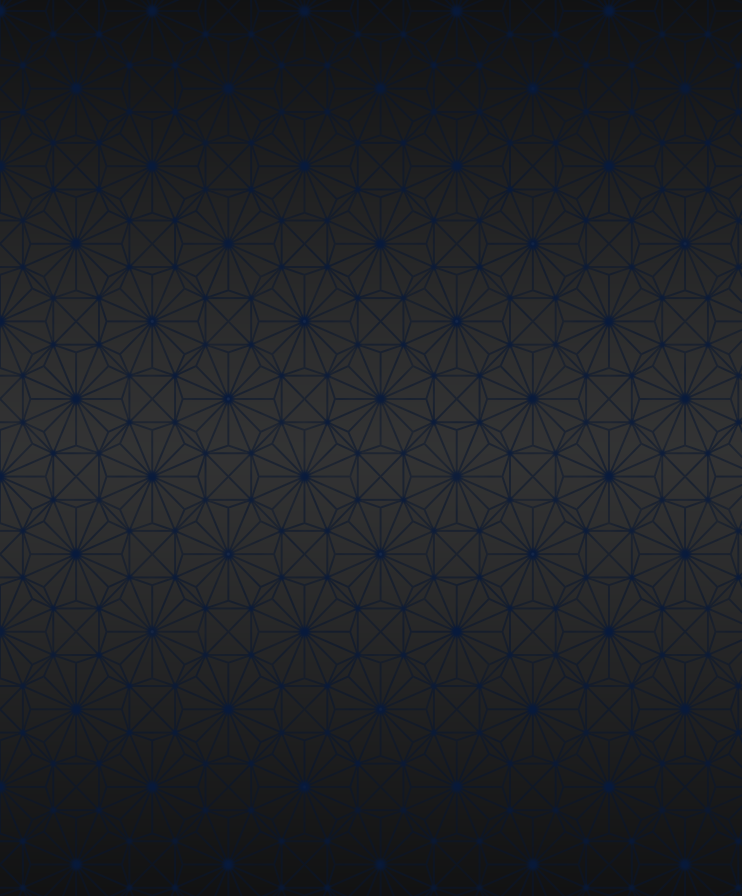
Give the GLSL for this pattern, as a WebGL 1 fragment shader.

```glsl
precision highp float;
uniform vec2 u_resolution;

#define REPEATS vec2(4.874, 5.774)
#define PHASE vec2(0.5, 0.203)
#define NODE vec2(0.35, 0.15)
#define SPOKE 0.30
#define HALF_LINE 0.0065
#define LINE_ALPHA 0.50
#define EDGE_SHADE vec3(0.068, 0.070, 0.073)
#define MID_SHADE vec3(0.198, 0.199, 0.201)
#define INK vec3(0.030, 0.085, 0.185)
#define NODE_INK vec3(0.025, 0.100, 0.240)
#define WEAR 0.22

float hash(vec2 p) {
  return fract(sin(dot(p, vec2(127.1, 311.7))) * 4375.85);
}

vec2 gradient(vec2 cell) {
  float angle = 6.28319 * hash(cell);
  return vec2(cos(angle), sin(angle));
}

float gradientNoise(vec2 p) {
  vec2 i = floor(p), f = fract(p);
  vec2 w = f * f * f * (f * (f * 6.0 - 15.0) + 10.0);
  vec2 e = vec2(1.0, 0.0);
  float bottom = mix(dot(gradient(i), f), dot(gradient(i + e), f - e), w.x);
  float top = mix(dot(gradient(i + e.yx), f - e.yx), dot(gradient(i + 1.0), f - 1.0), w.x);
  return mix(bottom, top, w.y);
}

float segment(vec2 p, vec2 a, vec2 b) {
  vec2 ab = b - a;
  return length(p - a - ab * clamp(dot(p - a, ab) / dot(ab, ab), 0.0, 1.0));
}

// Distance to the lattice, inside one sixteenth of a rosette
float lattice(vec2 q) {
  vec2 axisTip = vec2(SPOKE, 0.0);
  vec2 diagonalTip = vec2(SPOKE * 0.7071);
  // Spokes
  float d = segment(q, vec2(0.0), axisTip);
  d = min(d, segment(q, vec2(0.0), diagonalTip));
  d = min(d, segment(q, vec2(0.0), NODE));
  // Scalloped ring joining spoke tips to nodes
  d = min(d, segment(q, axisTip, NODE));
  d = min(d, segment(q, diagonalTip, NODE));
  // Octagon sides and the crossed square
  d = min(d, segment(q, vec2(NODE.x, 0.0), NODE));
  d = min(d, segment(q, NODE, vec2(0.25)));
  return min(d, segment(q, NODE, vec2(0.5, 0.0)));
}

void main() {
  vec2 uv = gl_FragCoord.xy / u_resolution;
  vec2 p = uv * REPEATS - PHASE;
  float pixel = REPEATS.y / u_resolution.y;

  // Fold staggered rosettes onto one wedge
  vec2 id = floor(p + 0.5);
  vec2 q = abs(p - id);
  if (q.x + q.y > 0.5) {
    id = floor(p) + 0.5;
    q = 0.5 - q;
  }
  q = vec2(max(q.x, q.y), min(q.x, q.y));

  // Ground, brightest along the middle
  float light = pow(1.0 - abs(2.0 * uv.y - 1.0), 0.9);
  light = mix(light, smoothstep(0.0, 1.0, light), 0.35);
  vec3 color = mix(EDGE_SHADE, MID_SHADE, light);

  // Lines with uneven ink
  float wear = 1.0 + WEAR * gradientNoise(p * 3.7) + WEAR * gradientNoise(p * 13.0);
  float line = clamp((HALF_LINE - lattice(q)) / pixel + 0.5, 0.0, 1.0);
  color = mix(color, INK, clamp(line * LINE_ALPHA * wear, 0.0, 1.0));

  // Soft pools of ink at hubs and nodes
  float hub = length(q);
  float pool = 0.85 * (1.0 - smoothstep(0.012, 0.050 + pixel * 0.5, hub));
  float knot = 0.65 * (1.0 - smoothstep(0.004, 0.030 + pixel * 0.5, length(q - NODE)));
  color = mix(color, NODE_INK, clamp(max(pool, knot) * wear, 0.0, 0.9));

  // Pale worn speck in a few hubs
  float worn = step(0.72, hash(id + 7.3));
  float speck = 1.0 - smoothstep(0.004, 0.012 + pixel * 0.5, hub);
  color += 0.06 * worn * speck * light;

  gl_FragColor = vec4(color, 1.0);
}
```
